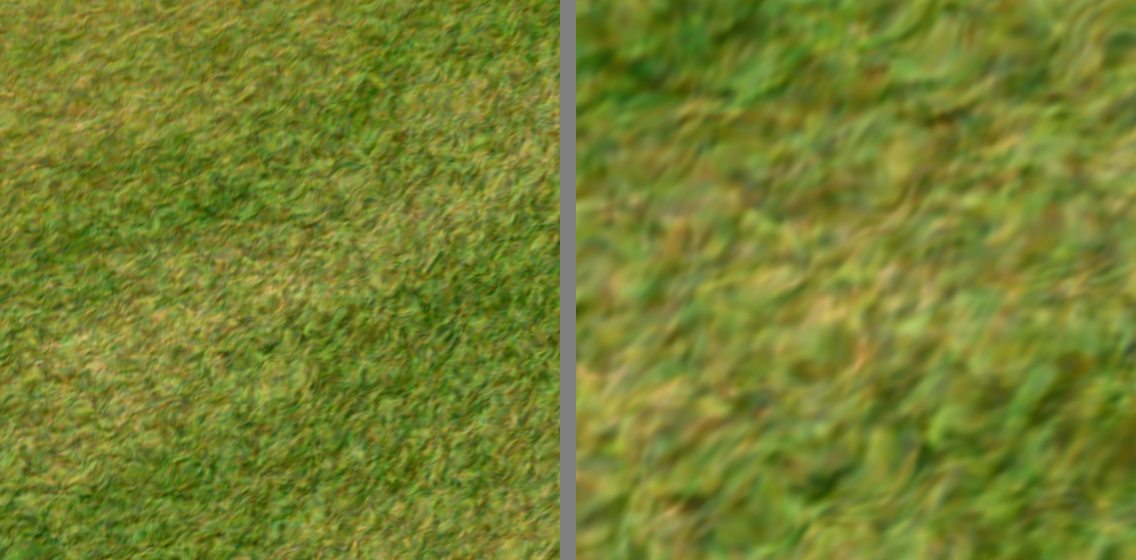
Left, the full canvas; right, a detail of the centre.
Reproduce this texture procedurally as a Shadertoy shader.

```glsl
// Sunlit mown grass: soft, short blade flecks over slanting dry and lush bands.
// Stretched value noise in two directions gives the blades; warped ridges and
// broad noise set the bands, and separate noises vary tone, dryness and coolness.

const vec3 GRASS_MEAN = vec3(0.447, 0.502, 0.176);
const vec3 TONE_AXIS = vec3(0.130, 0.128, 0.088);
const vec3 DRY_AXIS = vec3(0.058, -0.020, 0.036);
const vec3 COOL_AXIS = vec3(-0.045, 0.012, 0.075);
const vec3 STRAW_TINT = vec3(0.130, 0.080, 0.120);
const float BAND_SLOPE = 0.55;
const float SHALLOW_ANGLE = 0.42;
const float STEEP_ANGLE = 0.92;

float hash(vec2 p) {
    vec3 q = fract(p.xyx * 0.1031);
    q += dot(q, q.yzx + 33.33);
    return fract((q.x + q.y) * q.z);
}

// Smooth value noise from -1 to 1
float noise(vec2 p) {
    vec2 cell = floor(p);
    vec2 f = fract(p);
    vec2 s = f * f * (3.0 - 2.0 * f);
    float low = mix(hash(cell), hash(cell + vec2(1.0, 0.0)), s.x);
    float high = mix(hash(cell + vec2(0.0, 1.0)), hash(cell + vec2(1.0, 1.0)), s.x);
    return 2.0 * mix(low, high, s.y) - 1.0;
}

// Noise stretched along a direction; freq is (along, across)
float streak(vec2 p, float angle, vec2 freq, float seed) {
    vec2 along = vec2(cos(angle), sin(angle));
    vec2 across = vec2(-along.y, along.x);
    return noise(vec2(dot(p, along), dot(p, across)) * freq + seed * 37.7);
}

// Blend of shallow and steep streaks that keeps its contrast
float blades(vec2 p, float steep, vec2 freq, float seed) {
    float a = streak(p, SHALLOW_ANGLE, freq, seed);
    float b = streak(p, STEEP_ANGLE, freq, seed + 5.0);
    return mix(a, b, steep) / length(vec2(steep, 1.0 - steep));
}

float ridge(float x, float center, float width) {
    float d = (x - center) / width;
    return exp(-d * d);
}

// Positive on pale dry bands, negative on dark lush ones
float bands(vec2 p) {
    float v = p.y - BAND_SLOPE * p.x;
    v += 0.06 * noise(p * 4.0 + 3.0) + 0.03 * noise(p * 11.0 + 8.0);
    float pale = 0.7 * ridge(v, 0.24, 0.12) + 0.5 * smoothstep(0.52, 0.75, v);
    pale += 0.5 * ridge(v, -0.48, 0.10);
    float lush = 0.8 * ridge(v, 0.45, 0.08) + 0.6 * ridge(v, -0.06, 0.16);
    return pale - lush;
}

void mainImage(out vec4 fragColor, in vec2 fragCoord) {
    vec2 uv = fragCoord / iResolution.y;

    // Gentle curl keeps the blades from lying in straight rows
    vec2 curl = vec2(noise(uv * 31.0 + 4.0), noise(uv * 29.0 + 61.0));
    vec2 p = uv + 0.006 * curl;

    // Blades stand steeper toward the right and the lower middle
    float steep = smoothstep(0.30, 0.95, uv.x + 0.25 * (0.5 - uv.y) + 0.2 * noise(uv * 5.0));
    float calm = smoothstep(0.55, 1.05, uv.y - 0.4 * uv.x + 0.2);

    // Broad patches
    float band = bands(uv);
    float clump = streak(p, 0.45, vec2(9.0, 18.0), 1.0);
    float tuft = streak(p, 0.35, vec2(20.0, 38.0), 2.0);

    // Blade flecks in three sizes
    float grain = 0.55 * blades(p, steep, vec2(38.0, 72.0), 3.0);
    grain += 0.90 * blades(p, steep, vec2(68.0, 132.0), 4.0);
    grain += 0.55 * blades(p, 1.0 - steep, vec2(120.0, 215.0), 6.0);
    grain *= mix(1.0, 0.72, calm);

    float tone = grain + 0.38 * band + 0.24 * clump + 0.26 * tuft;

    float dry = 0.55 * band + 0.35 * clump;
    dry += 0.70 * blades(p, steep, vec2(50.0, 85.0), 7.0);
    dry += 0.65 * blades(p, steep, vec2(95.0, 160.0), 8.0);

    float cool = 0.6 * blades(p, steep, vec2(60.0, 95.0), 9.0);
    cool += 0.6 * blades(p, steep, vec2(110.0, 170.0), 10.0);
    cool -= 0.35 * calm;

    // Colour, with scattered straw where dry and bright meet
    vec3 color = GRASS_MEAN + tone * TONE_AXIS + dry * DRY_AXIS + cool * COOL_AXIS;
    float straw = smoothstep(0.7, 1.6, dry) * smoothstep(0.1, 1.1, tone);
    color += 0.6 * straw * STRAW_TINT;

    fragColor = vec4(clamp(color, 0.02, 1.0), 1.0);
}
```
